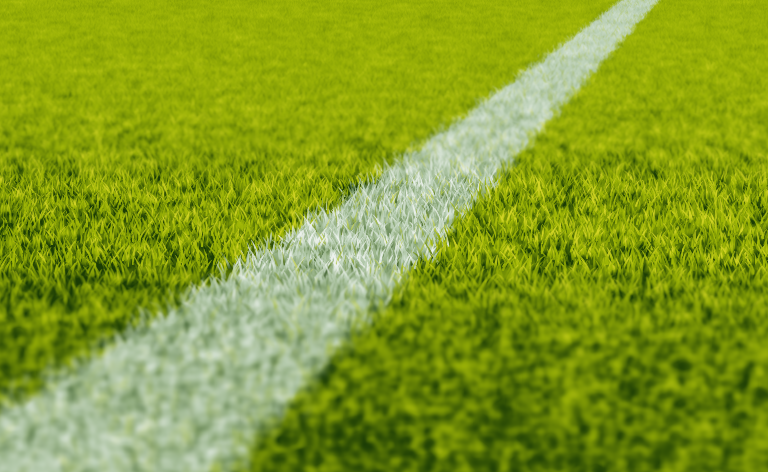
Give the GLSL for this texture, as a Shadertoy shader.

```glsl
// A painted white stripe crossing a sunlit lawn toward a far vanishing point.
// Rows of curved blades are laid back to front on a perspective ground; each
// blade softens away from a focal band, and gradient noise mottles the tone.

const float HORIZON = 1.13;          // height of the vanishing line
const float VANISH_X = 1.50;         // column of the vanishing point
const float ROW_STEP = 0.0095;       // spacing of rows in log depth
const float COLUMN_STEP = 0.0165;    // spacing of blades along a row
const int ROWS_BEHIND = 2;
const int ROWS_FRONT = 7;
const int COLUMNS_SIDE = 2;
const float BLADE_HALF_WIDTH = 0.0037;
const float BLADE_LENGTH = 0.028;
const float LENGTH_SPREAD = 0.030;
const float LEAN = 0.030;
const float FOCUS_HEIGHT = 0.53;
const float FOCUS_HALF_BAND = 0.07;
const float BLUR_RATE = 0.055;
const float MAX_BLUR = 0.013;
const float BLADE_CONTRAST = 1.25;
const float ROOT_SHADE = 0.48;
const float CLUMP_CONTRAST = 0.62;
const float NEAR_TONE = 0.56;
const float FAR_TONE = 0.98;
const float PAINT_LIFT = 0.26;
const float NEAR_PAINT_LIFT = 0.20;

const vec3 GRASS_DARK = vec3(0.10, 0.23, 0.02);
const vec3 GRASS_MID = vec3(0.44, 0.55, 0.02);
const vec3 GRASS_LIGHT = vec3(0.63, 0.72, 0.02);
const vec3 GRASS_GLINT = vec3(0.84, 0.84, 0.16);
const vec3 PAINT_DARK = vec3(0.28, 0.41, 0.22);
const vec3 PAINT_MID = vec3(0.55, 0.66, 0.47);
const vec3 PAINT_LIGHT = vec3(0.74, 0.82, 0.72);
const vec3 PAINT_GLINT = vec3(0.93, 0.95, 0.93);

vec4 hash4(vec2 p) {
    vec4 q = fract(p.xyxy * vec4(0.1031, 0.1030, 0.0973, 0.1099));
    q += dot(q, q.wzxy + 33.33);
    return fract((q.xxyz + q.yzzw) * q.zywx);
}

float cornerSlope(vec2 cell, vec2 offset) {
    return dot(hash4(cell).xy * 2.0 - 1.0, offset);
}

float gradientNoise(vec2 p) {
    vec2 i = floor(p), f = p - i;
    vec2 u = f * f * f * (f * (f * 6.0 - 15.0) + 10.0);
    vec2 e = vec2(1.0, 0.0);
    float low = mix(cornerSlope(i, f), cornerSlope(i + e, f - e), u.x);
    float high = mix(cornerSlope(i + e.yx, f - e.yx),
                     cornerSlope(i + e.xx, f - e.xx), u.x);
    return mix(low, high, u.y);
}

vec3 ramp(float t, vec3 dark, vec3 mid, vec3 light, vec3 glint) {
    vec3 c = mix(dark, mid, clamp(t * 2.0, 0.0, 1.0));
    c = mix(c, light, clamp(t * 2.0 - 1.0, 0.0, 1.0));
    return mix(c, glint, smoothstep(1.05, 1.7, t));
}

vec3 turfColor(float tone, float paint, float paintLift) {
    vec3 grass = ramp(tone, GRASS_DARK, GRASS_MID, GRASS_LIGHT, GRASS_GLINT);
    vec3 white = ramp(tone * 0.9 + paintLift, PAINT_DARK, PAINT_MID, PAINT_LIGHT, PAINT_GLINT);
    return mix(grass, white, paint);
}

// Signed distance inside the stripe, positive between its two edges.
float stripeInside(vec2 p) {
    float left = -0.202 + p.y * (1.755 - 0.234 * p.y);
    float right = 0.50 + 0.898 * p.y;
    return min(p.x - left, right - p.x);
}

float softSpot(vec2 p, vec2 center, vec2 tightness) {
    vec2 d = (p - center) * tightness;
    return exp(-dot(d, d));
}

// Broad light: brighter far away, with shaded patches and clumps nearer.
float groundTone(vec2 p, float depth) {
    float tone = mix(NEAR_TONE, FAR_TONE, smoothstep(0.0, 0.9, p.y));
    vec2 ground = vec2(p.x, p.y + 0.4 * depth);
    float nearness = mix(1.0, 0.35, smoothstep(0.5, 1.0, p.y));
    tone += 0.32 * nearness * gradientNoise(ground * vec2(7.0, 9.0));
    tone += 0.45 * nearness * gradientNoise(ground * vec2(17.0, 18.0) + 7.0);
    tone += CLUMP_CONTRAST * nearness * gradientNoise(ground * vec2(37.0, 32.0) + 31.0);
    tone -= 0.20 * softSpot(p, vec2(0.85, 0.0), vec2(2.2, 5.0));
    tone -= 0.16 * softSpot(p, vec2(0.0, 0.42), vec2(2.2, 4.0));
    return tone;
}

void mainImage(out vec4 fragColor, in vec2 fragCoord) {
    vec2 p = fragCoord / iResolution.y;
    float scale = HORIZON - p.y;
    float depth = -log(scale);
    float tone = groundTone(p, depth);
    float paintLift = PAINT_LIFT + NEAR_PAINT_LIFT * (1.0 - smoothstep(0.0, 0.7, p.y));
    float wobble = 0.06 * gradientNoise(vec2(p.x * 22.0, depth * 16.0) + 53.0);
    float defocus = BLUR_RATE * max(abs(p.y - FOCUS_HEIGHT) - FOCUS_HALF_BAND, 0.0);
    float blur = clamp(max(defocus, 0.5 / iResolution.y) / scale, 0.0, MAX_BLUR);
    float contrast = mix(1.0, 0.75, blur / MAX_BLUR);
    contrast *= mix(1.0, 0.55, smoothstep(0.65, 0.95, p.y));

    // Shaded undergrowth
    float underPaint = smoothstep(-0.02, 0.03, stripeInside(p) / scale + wobble);
    vec3 color = turfColor(tone - ROOT_SHADE * contrast, underPaint, paintLift);

    // Blades, from the far row to the near row
    float baseRow = floor(depth / ROW_STEP);
    for (int j = ROWS_BEHIND; j >= -ROWS_FRONT; j--) {
        float row = baseRow + float(j);
        float rowScale = exp(-row * ROW_STEP);
        float rowShift = hash4(vec2(row, 91.0)).x * COLUMN_STEP;
        float across = (p.x - VANISH_X) / rowScale + rowShift;
        float baseColumn = floor(across / COLUMN_STEP);
        for (int k = -COLUMNS_SIDE; k <= COLUMNS_SIDE; k++) {
            vec2 cell = vec2(baseColumn + float(k), row);
            vec4 shape = hash4(cell);
            vec4 look = hash4(cell + 251.0);
            vec2 root = vec2((cell.x + shape.x) * COLUMN_STEP - rowShift, 0.0) * rowScale;
            root += vec2(VANISH_X, HORIZON - rowScale * (1.0 - shape.y * ROW_STEP));
            vec2 local = (p - root) / rowScale;

            // Curved, tapering stroke
            float len = BLADE_LENGTH + LENGTH_SPREAD * shape.z;
            float t = clamp(local.y / len, 0.0, 1.0);
            float lean = (shape.w * 2.0 - 1.0) * LEAN;
            float bend = lean * (0.4 + 1.2 * t) / len;
            float dist = abs(local.x - lean * t * (0.4 + 0.6 * t)) / sqrt(1.0 + bend * bend);
            float width = BLADE_HALF_WIDTH * (1.0 - 0.75 * t * t);
            float cover = 1.0 - smoothstep(max(width - blur, 0.0), width + blur, dist);
            cover *= smoothstep(-blur, blur, local.y);
            cover *= 1.0 - smoothstep(len - blur, len + blur, local.y);
            cover *= min(1.0, 1.4 * width / (width + blur));

            // Light on the blade and paint caught at its root
            float sheen = BLADE_CONTRAST * (look.x - 0.5) + 0.5 * (t - 0.45);
            float edge = stripeInside(root) / rowScale + wobble + 0.08 * (look.y - 0.5);
            float paint = smoothstep(-0.015, 0.015, edge) * (1.0 - 0.6 * step(0.88, look.z));
            color = mix(color, turfColor(tone + contrast * sheen, paint, paintLift), cover);
        }
    }
    fragColor = vec4(color, 1.0);
}
```
